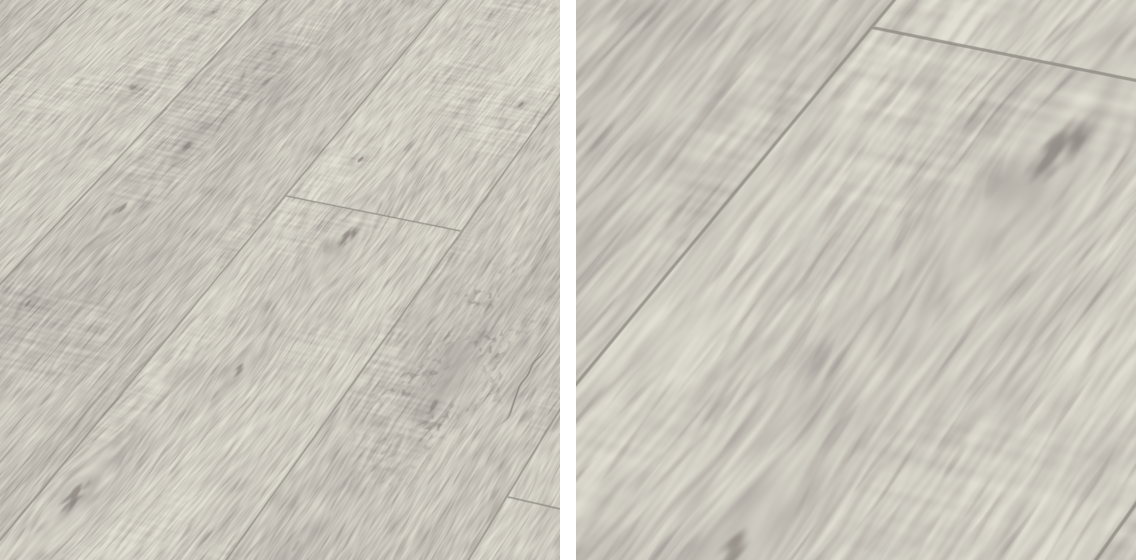
Left: the whole. Right: its middle third, enlarged.
A WebGL 2 fragment shader for this texture:

```glsl
#version 300 es
precision highp float;

uniform vec2 u_resolution;
out vec4 fragColor;

const vec3 LIGHT = vec3(0.84, 0.83, 0.79);
const vec3 DARK = vec3(0.67, 0.65, 0.625);
const vec3 KNOT = vec3(0.50, 0.47, 0.45);
const vec3 SEAM = vec3(0.54, 0.53, 0.50);
const vec2 VANISHING = vec2(3.2, 3.9);
const float BOARD_LENGTH = 6.4;
const float STAGGER = 2.5575;
const float KNOT_SPACING = 0.7;

float hash(vec2 p) {
    vec3 q = fract(p.xyx * vec3(0.1031, 0.1030, 0.0973));
    q += dot(q, q.yzx + 33.33);
    return fract((q.x + q.y) * q.z);
}

float cornerSlope(vec2 corner, vec2 offset) {
    float angle = 6.2832 * hash(corner);
    return dot(vec2(cos(angle), sin(angle)), offset);
}

float gradientNoise(vec2 p) {
    vec2 i = floor(p), f = p - i;
    vec2 s = f * f * f * (f * (f * 6.0 - 15.0) + 10.0);
    vec2 e = vec2(1.0, 0.0);
    float low = mix(cornerSlope(i, f), cornerSlope(i + e.xy, f - e.xy), s.x);
    float high = mix(cornerSlope(i + e.yx, f - e.yx), cornerSlope(i + e.xx, f - e.xx), s.x);
    return mix(low, high, s.y);
}

// Perspective floor: x counts boards across, y runs along them in board widths
vec2 floorPlane(vec2 uv) {
    vec2 d = VANISHING - uv;
    return vec2((1.05 - d.x / d.y) / 0.111, 2.13 * ((uv.x + 15.7) / d.y - 4.988));
}

float lineMask(float dist, float halfWidth, float blur) {
    return 1.0 - smoothstep(halfWidth - 0.5 * blur, halfWidth + blur, dist);
}

float knotGlow(vec2 offset, float size) {
    vec2 d = offset * vec2(1.0, 0.5) / size;
    return exp(-dot(d, d));
}

// Scattered knots: x = dark core, y = sideways push on the grain, z = soft halo
vec3 knots(vec2 p, float row) {
    vec3 sum = vec3(0.0);
    float ragged = gradientNoise(p * vec2(45.0, 18.0));
    for (int i = -1; i <= 1; i++) {
        vec2 cell = vec2(row, floor(p.y / KNOT_SPACING) + float(i));
        vec2 seed = cell + 50.0;
        float size = mix(0.012, 0.045, pow(hash(seed + 3.1), 2.0));
        vec2 centre = vec2(row + 0.15 + 0.7 * hash(seed + 7.7),
                           (cell.y + 0.2 + 0.6 * hash(seed + 15.3)) * KNOT_SPACING);
        vec2 d = p - centre;
        float halo = knotGlow(d, size * 4.0);
        sum.x += smoothstep(0.25, 1.1, knotGlow(d, size) * (1.0 + 1.2 * ragged));
        sum.y -= d.x * 0.75 * halo;
        sum.z += halo;
    }
    return sum;
}

// Wrinkled burl with a worn heart: x = wrinkles, y = heart
vec2 burl(vec2 p, vec2 centre, float size) {
    vec2 d = p - centre;
    d += 0.06 * vec2(gradientNoise(p * 6.0), gradientNoise(p * 6.0 + 31.0));
    float heart = knotGlow(d, size * 0.3);
    float flecks = smoothstep(0.08, 0.4, gradientNoise(p * vec2(38.0, 30.0)));
    float folds = smoothstep(0.15, 0.4, gradientNoise(p * vec2(17.0, 12.0) + 5.0));
    float patches = smoothstep(-0.2, 0.3, gradientNoise(p * 5.0 + 12.0));
    float area = smoothstep(0.2, 0.75, knotGlow(d, size));
    return vec2((0.8 * flecks + 0.5 * folds) * patches * area, heart);
}

float crack(vec2 p, vec2 centre, float halfLength, float blur) {
    float bend = 0.05 * gradientNoise(vec2(p.y * 9.0, 4.5));
    float fade = 1.0 - smoothstep(0.6 * halfLength, halfLength, abs(p.y - centre.y));
    return fade * lineMask(abs(p.x - centre.x - bend), 0.002, blur);
}

// Wood tone: 0 is dark, 1 is light
float woodTone(vec2 p, float push, vec2 shift, float base) {
    vec2 g = vec2(p.x + push, p.y) + shift;
    float broad = gradientNoise(g * vec2(2.4, 0.9));
    float bent = g.x + 0.16 * gradientNoise(g * vec2(1.3, 0.7));
    float figure = gradientNoise(vec2(bent * 11.0, g.y * 0.8));
    float veinNoise = gradientNoise(vec2(bent * 9.0, g.y * 0.6) + 9.0);
    float veins = 1.0 - smoothstep(0.0, 0.09, abs(veinNoise));
    float veinPatch = smoothstep(0.0, 0.4, gradientNoise(g * vec2(2.2, 1.2) + 23.0));
    float straight = g.x + 0.08 * gradientNoise(g * vec2(1.0, 0.6) + 3.0);
    float fibre = gradientNoise(vec2(straight * 42.0, g.y * 5.0));
    float fine = gradientNoise(vec2(straight * 72.0, g.y * 11.0) + 7.0);
    float pores = smoothstep(0.15, 0.5, gradientNoise(vec2(straight * 58.0, g.y * 8.0)));
    float sawn = gradientNoise(g * vec2(4.0, 48.0));
    float sawnPatch = smoothstep(-0.05, 0.35, gradientNoise(g * vec2(2.0, 1.5) + 17.0));
    return base + 0.26 * broad + 0.2 * figure + 0.48 * fibre + 0.5 * fine
         - 0.32 * veins * veinPatch - 0.4 * pores + 0.4 * sawn * sawnPatch;
}

void main() {
    vec2 p = floorPlane(gl_FragCoord.xy / u_resolution);
    vec2 blur = fwidth(p);

    // Board layout
    float row = floor(p.x);
    float along = (p.y - (row - 2.0) * STAGGER) / BOARD_LENGTH;
    vec2 board = vec2(row, floor(along)) + 20.0;
    float jointDist = abs(fract(along + 0.5) - 0.5) * BOARD_LENGTH;
    float sideDist = abs(fract(p.x + 0.5) - 0.5);

    // Pale and grey boards alternate
    float base = mix(0.85, 0.61, mod(row, 2.0)) + 0.1 * (hash(board) - 0.5);
    vec2 shift = 30.0 * vec2(hash(board + 2.0), hash(board + 5.0));
    vec3 knot = knots(p, row);
    float tone = woodTone(p, knot.y, shift, base) - 0.2 * knot.z;
    vec3 colour = mix(DARK, LIGHT, clamp(tone, -0.4, 1.25));

    // Knots, burl and crack
    colour = mix(colour, KNOT, 0.65 * min(knot.x, 1.0));
    float inBurlRow = 1.0 - step(0.5, abs(row - 3.0));
    vec2 gnarl = inBurlRow * burl(p, vec2(3.4, -0.72), 0.34);
    colour = mix(colour, DARK, 0.6 * gnarl.y);
    colour = mix(colour, KNOT, 0.45 * min(gnarl.x, 1.0));
    colour = mix(colour, KNOT, 0.8 * inBurlRow * crack(p, vec2(3.77, -0.75), 0.24, blur.x));

    // Seams between boards
    float seam = max(lineMask(sideDist, 0.0025, blur.x), lineMask(jointDist, 0.0025, blur.y));
    fragColor = vec4(mix(colour, SEAM, 0.75 * seam), 1.0);
}
```
